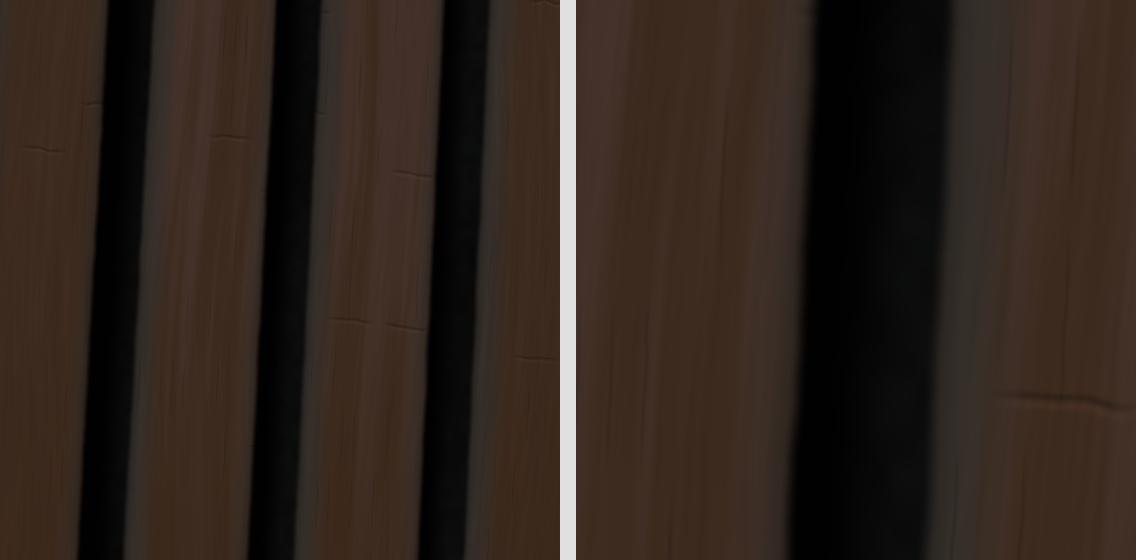
Left: the whole. Right: its middle third, enlarged.
A WebGL 2 fragment shader for this texture:

```glsl
#version 300 es
precision highp float;

uniform vec2 u_resolution;
out vec4 fragColor;

#define PITCH 0.304        // slat spacing along the bottom edge
#define TAPER 0.004        // spacing lost towards the top
#define FIRST_GAP 0.179    // centre of the first gap at the bottom
#define LEAN 0.055         // sideways drift of the gaps over the height
#define GAP_HALF 0.136     // half gap width, in slat spacings
#define EDGE_SOFT 0.020    // edge blur, in slat spacings
#define EDGE_WOBBLE 0.014  // unevenness of the slat edges
#define GRAIN 0.13         // strength of the wood grain
#define SCRATCH 0.20       // strength of the dark scratches

const vec3 RED_BROWN = vec3(0.262, 0.190, 0.162);
const vec3 WARM_BROWN = vec3(0.242, 0.170, 0.125);
const vec3 OCHRE = vec3(0.225, 0.152, 0.098);
const vec3 GREY_EDGE = vec3(0.205, 0.183, 0.163);
const vec3 GAP_BLACK = vec3(0.006, 0.005, 0.005);
const vec3 GAP_GREY = vec3(0.036, 0.039, 0.037);

float hash(vec2 p) {
    vec3 q = fract(p.xyx * vec3(0.1031, 0.1030, 0.0973));
    q += dot(q, q.yzx + 33.33);
    return fract((q.x + q.y) * q.z);
}

float noise(vec2 p) {
    vec2 i = floor(p), f = fract(p);
    f = f * f * (3.0 - 2.0 * f);
    return mix(mix(hash(i), hash(i + vec2(1, 0)), f.x),
               mix(hash(i + vec2(0, 1)), hash(i + vec2(1, 1)), f.x), f.y);
}

float fbm(vec2 p) {
    float sum = 0.0, amp = 0.5;
    for (int i = 0; i < 4; i++) {
        sum += amp * noise(p);
        p = p * 2.03 + 17.1;
        amp *= 0.5;
    }
    return sum / 0.9375;
}

// Sparse short marks: one candidate per cell, tapered along its length
float marks(vec2 p, float rarity, float thickness) {
    vec2 cell = floor(p);
    vec2 q = fract(p) - 0.5;
    q.x += 0.12 * (noise(p * vec2(1.0, 5.0)) - 0.5);
    float line = 1.0 - smoothstep(0.0, thickness, abs(q.x));
    return line * smoothstep(0.5, 0.2, abs(q.y)) * step(rarity, hash(cell + 41.0));
}

// t runs across one slat from left edge (0) to right edge (1)
vec3 slatColour(float t, float y, float id) {
    float seed = id * 13.7 + 50.0;
    vec2 along = vec2(t + 0.05 * sin(y * 5.0 + seed), y);
    float broad = fbm(along * vec2(5.0, 1.3) + seed);
    float fine = fbm(along * vec2(26.0, 5.0) + seed * 2.0);
    float fibre = noise(along * vec2(60.0, 14.0) + seed * 3.0);

    // Redder at the top, browner below; the outer slats are ochre
    float redness = smoothstep(0.0, 0.9, y + 0.9 * (broad - 0.5));
    vec3 wood = mix(WARM_BROWN, RED_BROWN, redness);
    float outer = step(0.6, abs(id - 0.5));
    float streak = smoothstep(0.42, 0.70, fbm(along * vec2(9.0, 1.1) + seed * 4.0));
    wood = mix(wood, OCHRE, max(0.60 * outer, 0.65 * streak));

    // Worn grey bevels, wider on the left
    float worn = 0.10 * (broad - 0.5);
    float leftBevel = 1.0 - smoothstep(0.06, 0.28, t + worn);
    float rightBevel = smoothstep(0.82, 0.97, t + worn);
    wood = mix(wood, GREY_EDGE, max(leftBevel * 0.95, rightBevel * 0.55));

    float texture_ = 0.65 * (fine - 0.5) + 0.3 * (fibre - 0.5) + 0.5 * (broad - 0.5);
    wood *= 1.0 + GRAIN * (1.0 + 0.4 * outer) * texture_;

    // Lengthwise scratches and rare cross cracks with a pale lip
    vec2 across = vec2(y * 11.0 + 0.25 * t, t * 2.2) + seed;
    float scratch = marks(vec2(t * 11.0, y * 8.0) + seed, 0.82, 0.10);
    float crack = marks(across, 0.93, 0.045);
    float lip = marks(across + vec2(0.06, 0.0), 0.93, 0.05);
    return wood * (1.0 - SCRATCH * (0.6 * scratch + crack) + 0.10 * lip);
}

void main() {
    vec2 uv = gl_FragCoord.xy / u_resolution;

    // Gap centres lie on whole numbers of s
    float s = (uv.x - FIRST_GAP - LEAN * uv.y) / (PITCH - TAPER * uv.y);
    float gapId = floor(s + 0.5);
    float offset = s - gapId;
    float side = step(0.0, offset);
    vec2 edgeSeed = vec2(gapId * 7.0 + side * 3.0 + 30.0, 0.0);
    float wobble = fbm(edgeSeed + vec2(0.5, uv.y * 16.0)) - 0.5;
    float edge = abs(offset) - GAP_HALF + EDGE_WOBBLE * wobble;

    float id = floor(s);
    float t = clamp((fract(s) - GAP_HALF) / (1.0 - 2.0 * GAP_HALF), 0.0, 1.0);
    vec3 slat = slatColour(t, uv.y, id);
    slat *= mix(0.84, 1.0, smoothstep(0.0, 0.06, edge));

    // Gap is deepest on its left, with faint dusty light on its right
    float dust = noise(uv * vec2(70.0, 60.0)) - 0.5;
    float lit = smoothstep(-0.07, 0.09, offset + 0.035 * (gapId - 1.0));
    lit *= 0.75 + 0.5 * noise(vec2(gapId * 5.0 + 9.0, uv.y * 4.0));
    vec3 gap = mix(GAP_BLACK, GAP_GREY, lit) * (1.0 + 0.35 * dust);

    float soft = max(EDGE_SOFT, 1.5 / (u_resolution.x * PITCH));
    fragColor = vec4(mix(gap, slat, smoothstep(-soft, soft, edge)), 1.0);
}
```
